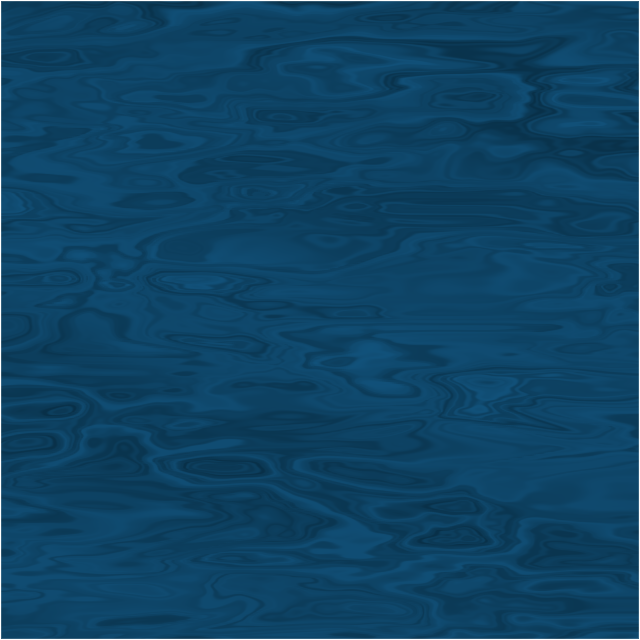
A WebGL 2 fragment shader for this texture:

```glsl
#version 300 es
precision highp float;
// Deep blue rippled water with stretched, folded reflections and a thin white rim.

uniform vec2 u_resolution;
out vec4 fragColor;

const vec3 DEEP_BLUE = vec3(0.033, 0.190, 0.285);
const vec3 LIGHT_BLUE = vec3(0.070, 0.325, 0.488);
const vec2 RIPPLE_SCALE = vec2(5.2, 23.0);
const float RIM_WIDTH = 0.00195;

float hash(vec2 cell) {
    vec3 q = fract(vec3(cell.xyx) * 0.1031);
    q += dot(q, q.yzx + 33.33);
    return fract((q.x + q.y) * q.z);
}

// Value noise with a quintic fade, range 0 to 1.
float noise(vec2 p) {
    vec2 cell = floor(p);
    vec2 f = fract(p);
    vec2 w = f * f * f * (f * (f * 6.0 - 15.0) + 10.0);
    float low = mix(hash(cell), hash(cell + vec2(1.0, 0.0)), w.x);
    float high = mix(hash(cell + vec2(0.0, 1.0)), hash(cell + vec2(1.0, 1.0)), w.x);
    return mix(low, high, w.y);
}

// Layered noise; each octave is turned slightly to hide the grid.
float layeredNoise(vec2 p, int octaves, float gain) {
    const mat2 turn = mat2(0.96, 0.28, -0.28, 0.96);
    float sum = 0.0;
    float total = 0.0;
    float amplitude = 1.0;
    for (int i = 0; i < octaves; i++) {
        sum += amplitude * noise(p);
        total += amplitude;
        amplitude *= gain;
        p = turn * p * 2.03 + vec2(17.3, 9.1);
    }
    return sum / total;
}

// Uneven contour bands of a height, centred on zero and faded when too fine.
// The row drifts slowly so that band patterns change across the canvas.
float contourBands(float height, float frequency, float row) {
    float level = height * frequency;
    float fade = 1.0 - smoothstep(0.5, 1.4, fwidth(level));
    return (noise(vec2(level, row)) - 0.5) * fade;
}

float rippleTone(vec2 uv) {
    vec2 p = uv * RIPPLE_SCALE + vec2(31.0, 57.0);
    vec2 sway = vec2(noise(p * 0.7 + 5.2), noise(p * 0.7 + 41.7)) - 0.5;
    float height = layeredNoise(p + sway * vec2(1.1, 0.7), 3, 0.36);
    float drift = uv.x * 1.3 + uv.y * 4.0;
    float broad = layeredNoise(uv * vec2(3.0, 10.0) + 73.0, 2, 0.5) - 0.5;
    float tone = 0.485 + broad * 0.12;
    tone += contourBands(height, 17.0, 3.5 + drift) * 0.64;
    tone += contourBands(height, 41.0, 18.5 + drift) * 0.48;
    return clamp(tone, 0.0, 1.0);
}

// Coverage of the inner area, soft at the rim.
float insideRim(vec2 uv, float width, float softness) {
    vec2 edge = min(uv, 1.0 - uv);
    return smoothstep(width - softness, width + softness, min(edge.x, edge.y));
}

void main() {
    vec2 uv = gl_FragCoord.xy / u_resolution;
    float pixel = 1.0 / min(u_resolution.x, u_resolution.y);
    vec3 water = mix(DEEP_BLUE, LIGHT_BLUE, rippleTone(uv));
    float inside = insideRim(uv, RIM_WIDTH, 0.5 * pixel);
    fragColor = vec4(mix(vec3(1.0), water, inside), 1.0);
}
```
